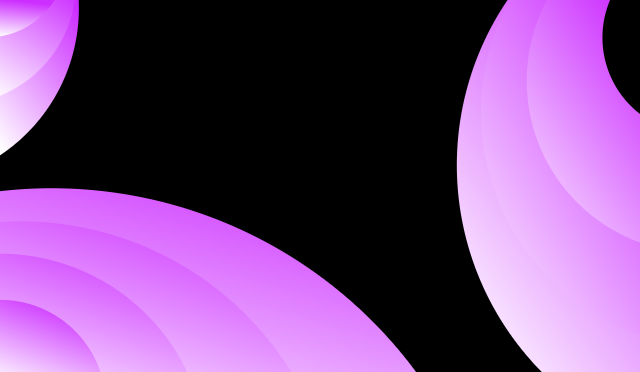
Reproduce this background procedurally as a WebGL 2 fragment shader.

```glsl
#version 300 es
precision highp float;
// Three clusters of overlapping discs on black, in the corners of the canvas.
// Each disc is a circle distance function filled with a linear ramp from
// violet to white; a black disc cuts the right-hand cluster.

uniform vec2 u_resolution;
out vec4 fragColor;

const vec3 VIOLET = vec3(0.80, 0.18, 1.0);
const vec3 WHITE = vec3(1.0);
const vec3 BLACK = vec3(0.0);
const int DISC_COUNT = 10;

// Center x, center y and radius, in canvas heights, back to front
const vec3 DISCS[DISC_COUNT] = vec3[](
    // Lower left
    vec3(0.139, -0.724, 1.218),
    vec3(0.056, -0.450, 0.855),
    vec3(0.0, -0.239, 0.557),
    vec3(0.0, -0.091, 0.285),
    // Right
    vec3(2.019, 0.556, 0.791),
    vec3(1.925, 0.698, 0.632),
    vec3(1.879, 0.783, 0.463),
    // Upper left
    vec3(-0.263, 0.978, 0.475),
    vec3(-0.122, 1.045, 0.326),
    vec3(-0.034, 1.112, 0.2125)
);

// Slope in x, slope in y and lightness at the origin, for each disc
const vec3 RAMPS[DISC_COUNT] = vec3[](
    vec3(-0.29, -1.06, 0.824),
    vec3(-0.44, -1.36, 0.868),
    vec3(-0.58, -1.80, 0.845),
    vec3(-1.31, -3.54, 0.88),
    vec3(-0.88, -0.63, 2.12),
    vec3(-1.025, -0.64, 2.349),
    vec3(-1.27, -0.88, 3.003),
    vec3(-1.96, -1.58, 1.948),
    vec3(-1.53, -2.40, 2.749),
    vec3(-1.10, -9.80, 9.83)
);

const vec3 CUTOUT = vec3(1.879, 0.899, 0.2595);

// Smooth coverage of a disc, with an edge one pixel wide
float discMask(vec2 p, vec3 disc, float pixel) {
    float d = length(p - disc.xy) - disc.z;
    return clamp(0.5 - d / pixel, 0.0, 1.0);
}

// Linear violet-to-white gradient across the plane
vec3 rampColor(vec2 p, vec3 ramp) {
    float lightness = clamp(dot(vec3(p, 1.0), ramp), 0.0, 1.0);
    return mix(VIOLET, WHITE, lightness);
}

void main() {
    float pixel = 1.0 / u_resolution.y;
    vec2 p = gl_FragCoord.xy * pixel;

    // Layer the discs over the background
    vec3 color = BLACK;
    for (int i = 0; i < DISC_COUNT; i++) {
        color = mix(color, rampColor(p, RAMPS[i]), discMask(p, DISCS[i], pixel));
    }

    // Open the dark hole in the right cluster
    color = mix(color, BLACK, discMask(p, CUTOUT, pixel));

    fragColor = vec4(color, 1.0);
}
```
